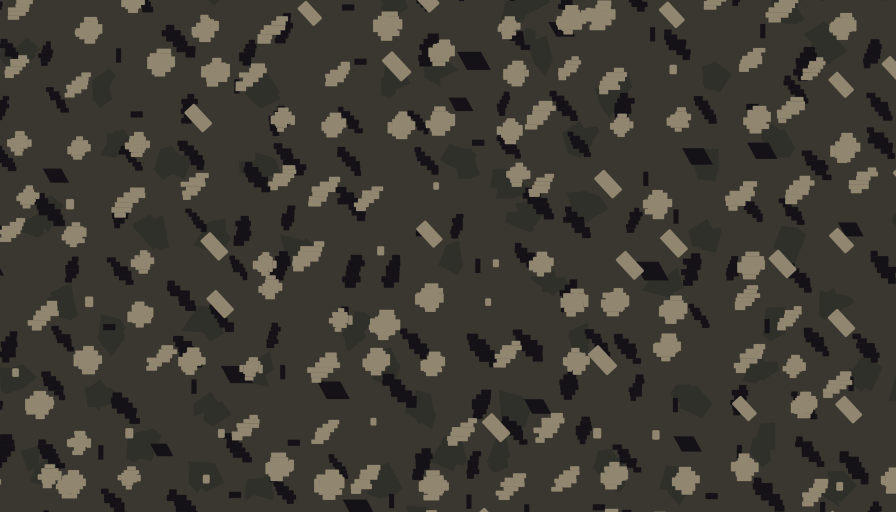
This pattern is drawn by a WebGL 2 fragment shader. Its source:

```glsl
#version 300 es
precision highp float;

uniform vec2 u_resolution;
out vec4 fragColor;

float hash(vec2 p) {
    return fract(sin(dot(p, vec2(127.1, 311.7))) * 43758.5453);
}

float roundBox(vec2 p, vec2 halfSize, float radius) {
    vec2 q = abs(p) - halfSize + radius;
    return length(max(q, 0.0)) + min(max(q.x, q.y), 0.0) - radius;
}

// Stack of uneven rows that gives a stepped outline
float steppedBlob(vec2 p, float width, float rowHeight, float lean, vec2 seed) {
    float d = 1.0;
    for (int i = 0; i < 6; i++) {
        float row = float(i) - 2.5;
        float t = row / 2.5;
        float r = hash(seed + row * 3.7);
        float halfWidth = width * sqrt(1.0 - 0.7 * t * t) * (0.65 + 0.5 * r);
        float shift = lean * row * rowHeight + (hash(seed - row * 5.3) - 0.5) * 0.4 * width;
        vec2 q = p - vec2(shift, row * rowHeight);
        d = min(d, roundBox(q, vec2(halfWidth, rowHeight * 0.58), 0.002));
    }
    return d;
}

// Slanted bar falling to the right
float slantedBar(vec2 p, vec2 halfSize) {
    vec2 along = vec2(0.68, -0.733);
    return roundBox(vec2(dot(p, along), dot(p, vec2(-along.y, along.x))), halfSize, 0.003);
}

// Convex shard cut by half planes
float shard(vec2 p, vec2 seed) {
    float d = -1.0;
    for (int i = 0; i < 5; i++) {
        float k = float(i);
        float angle = (k + 0.8 * hash(seed + k)) * 1.2566;
        d = max(d, dot(p, vec2(cos(angle), sin(angle))) - 0.012 - 0.021 * hash(seed - k * 2.3));
    }
    return d;
}

float tanPatch(vec2 p, vec2 seed) {
    float kind = hash(seed + 11.3);
    float size = hash(seed + 23.9);
    if (kind < 0.17) return slantedBar(p, vec2(0.027, 0.0135) * (0.88 + 0.2 * size));
    if (kind < 0.31) return roundBox(p, vec2(0.007, 0.009) * (0.8 + 0.4 * size), 0.003);
    float rowHeight = 0.0072 + 0.0025 * size;
    if (kind < 0.55) return steppedBlob(p, 0.019 + 0.005 * size, rowHeight, 0.75, seed);
    float width = 0.016 + 0.011 * size;
    return min(steppedBlob(p, width, rowHeight, 0.1, seed),
               steppedBlob(p.yx, width * 0.85, rowHeight, 0.1, seed + 7.7));
}

float blackPatch(vec2 p, vec2 seed) {
    float kind = hash(seed + 31.7);
    float size = hash(seed + 47.1);
    if (kind < 0.12) {
        p.x += 0.55 * p.y;
        return roundBox(p, vec2(0.021, 0.016) * (0.75 + 0.4 * size), 0.001);
    }
    if (kind < 0.27) {
        return roundBox(p, mix(vec2(0.005, 0.014), vec2(0.012, 0.006), step(0.6, size)), 0.001);
    }
    float lean = mix(-0.75, 0.25, step(0.7, hash(seed + 5.9)));
    return steppedBlob(p, 0.012 + 0.009 * size, 0.0075 + 0.0035 * size, lean, seed);
}

float greenPatch(vec2 p, vec2 seed) {
    if (hash(seed + 61.3) < 0.2) return 1.0;
    vec2 offset = vec2(hash(seed + 3.1), hash(seed + 8.6)) - 0.5;
    return min(shard(p, seed), shard(p - 0.05 * offset, seed + 17.0));
}

// Nearest patch of one layer, scattered over a jittered grid
float scatter(vec2 p, float cell, int layer) {
    vec2 home = floor(p / cell);
    float d = 1.0;
    for (int y = -1; y <= 1; y++) {
        for (int x = -1; x <= 1; x++) {
            vec2 id = home + vec2(x, y);
            vec2 seed = id + float(layer) * 71.0;
            vec2 jitter = vec2(hash(seed + 0.37), hash(seed + 1.91)) - 0.5;
            vec2 q = p - (id + 0.5 + 0.72 * jitter) * cell;
            float patchDist = layer == 0 ? greenPatch(q, seed)
                            : layer == 1 ? blackPatch(q, seed)
                            : tanPatch(q, seed);
            d = min(d, patchDist);
        }
    }
    return d;
}

float coverage(float d) {
    float soft = 0.7 / u_resolution.y;
    return 1.0 - smoothstep(-soft, soft, d);
}

void main() {
    vec2 p = gl_FragCoord.xy / u_resolution.y;

    // Ground, faint green, black, then tan on top
    vec3 color = vec3(0.229, 0.214, 0.188);
    color = mix(color, vec3(0.187, 0.190, 0.165), coverage(scatter(p, 0.158, 0)));
    color = mix(color, vec3(0.08, 0.07, 0.09), coverage(scatter(p + 0.043, 0.112, 1)));
    color = mix(color, vec3(0.57, 0.53, 0.44), coverage(scatter(p, 0.115, 2)));
    fragColor = vec4(color, 1.0);
}
```
